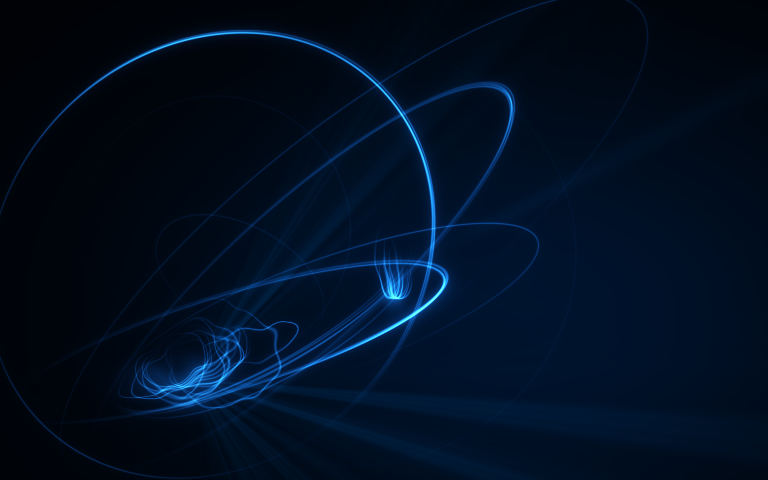
Reproduce this background procedurally as a Shadertoy shader.

```glsl
// Glowing blue filaments: tilted orbits, tangled knots and faint rays on a dark field
#define LINE_WIDTH 0.0017
#define HALO_WIDTH 0.010
#define HALO_GAIN 0.10
#define WARP 0.014
#define RAY_GAIN 0.085
#define RAY_ORIGIN vec2(0.40, 0.21)
#define KNOT_CENTER vec2(0.40, 0.245)
#define KNOT_STRANDS 15
#define SPRAY_STRANDS 9
#define FIELD_BLUE vec3(0.0, 0.083, 0.19)
#define FIELD_DARK vec3(0.0, 0.006, 0.018)

float hash(float n) {
    n = fract(n * 0.1031);
    n *= n + 33.33;
    return fract(n * (n + n));
}

float noise1(float x) {
    float i = floor(x), f = fract(x);
    return mix(hash(i + 50.0), hash(i + 51.0), f * f * (3.0 - 2.0 * f));
}

float noise2(vec2 p) {
    vec2 i = floor(p), f = fract(p);
    f = f * f * (3.0 - 2.0 * f);
    float n = i.x + i.y * 57.0 + 200.0;
    return mix(mix(hash(n), hash(n + 1.0), f.x),
               mix(hash(n + 57.0), hash(n + 58.0), f.x), f.y);
}

// Elliptic line, brightest at the angle peak and fading faster as focus grows
float orbit(vec2 p, vec2 center, vec2 radii, float tilt, float peak, float focus) {
    float c = cos(tilt), s = sin(tilt);
    vec2 q = mat2(c, -s, s, c) * (p - center) / radii;
    float k = length(q);
    float d = abs(k * (k - 1.0) / max(length(q / radii), 1e-4));
    float w = max(LINE_WIDTH, 0.6 / iResolution.y);
    float lit = pow(0.5 + 0.5 * cos(atan(q.y, q.x) - peak), focus);
    return lit * (exp(-d * d / (w * w)) + HALO_GAIN * exp(-d / HALO_WIDTH));
}

// Bundle of nearly equal orbits
float bundle(vec2 p, vec2 center, vec2 radii, float tilt, float peak, float focus, float spread) {
    float sum = 0.0;
    for (int i = 0; i < 5; i++) {
        float n = float(i) * 7.0 + center.x * 40.0;
        vec2 jitter = spread * (vec2(hash(n), hash(n + 3.0)) - 0.5);
        sum += orbit(p, center + jitter, radii + jitter.yx, tilt, peak, focus);
    }
    return sum * 0.4;
}

float largeOrbits(vec2 p) {
    vec2 c = vec2(0.44, 0.469), r = vec2(0.498, 0.43);
    float e = 1.5 * bundle(p, c, r, 0.785, -0.35, 7.0, 0.007);
    e += 1.1 * bundle(p, c, r, 0.785, 0.95, 16.0, 0.006);
    e += 0.35 * orbit(p, c, r, 0.785, 1.5, 5.0);
    e += 0.35 * orbit(p, c, r, 0.785, -2.95, 9.0);
    c = vec2(0.631, 0.425); r = vec2(0.573, 0.15);
    e += 0.45 * bundle(p, c, r, 0.733, 0.0, 1.2, 0.006);
    e += 0.9 * bundle(p, c, r, 0.733, -0.1, 30.0, 0.008);
    e += 0.28 * orbit(p, vec2(0.7375, 0.506), vec2(0.76, 0.229), 0.672, 0.9, 1.5);
    c = vec2(0.479, 0.2875); r = vec2(0.471, 0.10);
    e += 0.7 * bundle(p, c, r, 0.297, 0.0, 1.3, 0.006);
    e += 2.2 * bundle(p, c, r, 0.297, -0.45, 14.0, 0.008);
    e += 0.45 * orbit(p, vec2(0.681, 0.34), vec2(0.467, 0.119), 0.349, 0.6, 2.0);
    e += 1.0 * bundle(p, vec2(0.55, 0.32), vec2(0.34, 0.098), 0.5, -1.6, 5.0, 0.03);
    return e;
}

// Small loops around the lower left core
float knot(vec2 p) {
    float e = 0.6 * orbit(p, vec2(0.46, 0.262), vec2(0.117, 0.11), 0.0, -0.6, 1.0);
    e += 0.7 * orbit(p, vec2(0.515, 0.28), vec2(0.1, 0.035), 0.25, 0.4, 1.0);
    for (int i = 0; i < KNOT_STRANDS; i++) {
        float n = float(i) * 5.0 + 11.0;
        vec2 center = KNOT_CENTER + vec2(0.07, 0.03) * (vec2(hash(n), hash(n + 1.0)) - 0.5);
        vec2 radii = vec2(0.06 + 0.09 * hash(n + 2.0), 0.04 + 0.04 * hash(n + 3.0));
        e += 0.55 * orbit(p, center, radii, 0.1 + 0.5 * hash(n + 4.0), 3.9 + 2.0 * hash(n + 2.5), 1.5);
    }
    vec2 g = (p - vec2(0.37, 0.21)) / vec2(0.09, 0.035);
    return e + 0.3 * exp(-dot(g, g));
}

// Narrow hooks sharing one bright lower tip
float spray(vec2 p) {
    float e = 0.0;
    for (int i = 0; i < SPRAY_STRANDS; i++) {
        float h = hash(float(i) * 9.0 + 4.0), size = 0.035 + 0.11 * h * h;
        float x = 0.828 - 0.12 * size + 0.022 * (hash(float(i) + 31.0) - 0.5);
        e += 0.75 * orbit(p, vec2(x, 0.375 + size), vec2(size, 0.012 + 0.02 * hash(float(i) + 70.0)),
                          1.64, 2.9, 1.6);
    }
    vec2 g = (p - vec2(0.825, 0.40)) / vec2(0.022, 0.04);
    return e + 0.3 * exp(-dot(g, g));
}

// Fans of light leaving the core
float rays(vec2 p) {
    vec2 v = p - RAY_ORIGIN;
    float a = atan(v.y, v.x), len = length(v);
    float streak = noise1(a * 24.0 + 90.0) * (0.4 + 0.6 * noise1(a * 75.0 + 300.0));
    float fan = exp(-pow((a - 0.93) / 0.2, 2.0)) * exp(-len * 2.2) * 2.6;
    fan += exp(-pow((a + 0.2) / 0.16, 2.0)) * exp(-len * 0.9) * 1.5;
    fan += exp(-pow((a + 0.85) / 0.4, 2.0)) * exp(-len * 4.0) * 1.8;
    float beam = exp(-pow((a - 0.48) / 0.02, 2.0)) * smoothstep(0.5, 0.85, len) * exp(-len);
    return (fan * streak + 0.6 * beam) * smoothstep(0.0, 0.12, len);
}

void mainImage(out vec4 fragColor, in vec2 fragCoord) {
    vec2 p = fragCoord / iResolution.y;
    p.x += 0.8 - 0.5 * iResolution.x / iResolution.y;

    // Broad glow, darkest at the upper left
    vec2 g = (p - vec2(1.10, 0.36)) / vec2(0.75, 0.50);
    vec3 color = FIELD_DARK + FIELD_BLUE * exp(-dot(g, g)) * 0.85;
    color += vec3(0.0, 0.5, 0.9) * RAY_GAIN * rays(p) * 2.0;

    // Filaments, with a gentle warp in the tangled parts
    vec2 bend = WARP * (vec2(noise2(p * 22.0), noise2(p * 22.0 + 40.0)) - 0.5);
    float energy = largeOrbits(p) + knot(p + 2.0 * bend) + spray(p + bend);
    energy += 0.07 * orbit(p, vec2(0.45, 0.52), vec2(0.28), 0.0, 0.6, 1.0);
    energy += 0.12 * orbit(p, vec2(0.50, 0.42), vec2(0.19, 0.11), -0.5, 2.2, 1.0);
    energy += 0.05 * orbit(p, vec2(0.73, 0.47), vec2(0.47, 0.44), 0.0, -0.2, 2.0);
    color += 1.0 - exp(-energy * vec3(0.10, 0.55, 1.25) * (0.6 + 0.4 * min(energy, 2.0)));
    fragColor = vec4(min(color, 1.0), 1.0);
}
```
